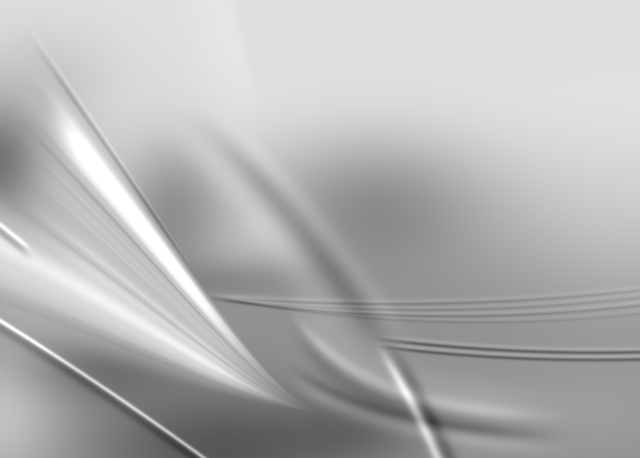
Give the GLSL for this background, as a Shadertoy shader.

```glsl
float hash(float n) {
    n = fract(n * 0.1031);
    n *= n + 33.33;
    return fract(n * (n + n));
}

float noise(float x) {
    float i = floor(x), f = fract(x);
    return mix(hash(i), hash(i + 1.0), f * f * (3.0 - 2.0 * f));
}

// Soft bell of the given width
float bell(float d, float width) {
    d /= width;
    return exp(-d * d);
}

float blob(vec2 p, vec2 center, vec2 radius) {
    vec2 d = (p - center) / radius;
    return exp(-dot(d, d));
}

// Pale sky fading into a cloudy grey lower half
float backdrop(vec2 p) {
    float v = mix(0.57, 0.875, smoothstep(0.28, 0.8, p.y));
    v -= 0.19 * blob(p, vec2(0.82, 0.57), vec2(0.22, 0.14));
    v -= 0.17 * blob(p, vec2(0.38, 0.57), vec2(0.10, 0.14));
    v -= 0.36 * blob(p, vec2(-0.02, 0.66), vec2(0.15, 0.12));
    v -= 0.09 * blob(p, vec2(0.08, 0.82), vec2(0.18, 0.12));
    v -= 0.08 * blob(p, vec2(0.50, 0.39), vec2(0.15, 0.04));
    v -= 0.23 * blob(p, vec2(0.48, 0.02), vec2(0.27, 0.13));
    v -= 0.13 * blob(p, vec2(0.20, 0.19), vec2(0.18, 0.07));
    v -= 0.12 * blob(p, vec2(0.78, 0.06), vec2(0.15, 0.08));
    v += 0.20 * blob(p, vec2(0.0, 0.10), vec2(0.15, 0.17));
    v += 0.10 * blob(p, vec2(0.57, 0.48), vec2(0.12, 0.08));
    v += 0.08 * blob(p, vec2(1.38, 0.45), vec2(0.25, 0.20));
    v += 0.04 * blob(p, vec2(1.30, 0.10), vec2(0.20, 0.09));
    // Faint rays near the top
    float ray = p.x - 0.55 + 0.25 * (p.y - 0.8);
    v += 0.025 * smoothstep(-0.16, -0.01, ray) * (1.0 - smoothstep(-0.01, 0.02, ray))
        * smoothstep(0.65, 0.9, p.y);
    return v;
}

// Curved fan of light; m is the slope of each fibre leaving the tip
float addFan(float v, vec2 p) {
    float s = max(0.72 - p.x, 0.02);
    float m = (p.y - 0.1) / (s * (1.0 - exp(-5.3 * s)));
    float fade = 1.0 - smoothstep(0.5, 0.72, s) * smoothstep(0.48, 0.72, m);
    float mask = smoothstep(0.2, 0.5, m) * (1.0 - smoothstep(1.17, 1.31, m));
    mask *= fade * smoothstep(0.02, 0.28, s);
    float core = bell(m - 1.12, 0.085) * (1.0 - smoothstep(0.53, 0.63, s));
    float light = 0.77 + 0.15 * bell(m - 0.54, 0.13);
    light += 0.10 * (noise(m * 17.0) - 0.5) + 0.05 * (noise(m * 55.0) - 0.5);
    light -= 0.10 * bell(m - 0.97, 0.014) + 0.08 * bell(m - 0.67, 0.012);
    v = mix(v, light, mask);
    v += 0.34 * core * smoothstep(0.12, 0.35, s);
    // Dark and pale hairs outside the upper edge
    float edge = smoothstep(0.25, 0.4, s) * (1.0 - smoothstep(0.55, 0.68, s));
    return v + edge * (0.06 * bell(m - 1.32, 0.012) - 0.13 * bell(m - 1.285, 0.018));
}

// Shallow bowed wires crossing the right side
float wires(vec2 p) {
    float v = 0.0;
    float start = smoothstep(0.44, 0.54, p.x);
    for (int i = 0; i < 4; i++) {
        float k = float(i);
        float d = p.y - 0.336 + 0.0133 * k - (0.1 + 0.02 * k) * pow(p.x - 0.85 - 0.067 * k, 2.0);
        float strength = start * (0.5 + 0.5 * hash(k + 3.0)) * (1.0 - 0.35 * smoothstep(0.8, 1.4, p.x));
        v += strength * (0.07 * bell(d - 0.006, 0.006) - 0.13 * bell(d, 0.0035));
    }
    start = smoothstep(0.8, 0.92, p.x);
    for (int i = 0; i < 2; i++) {
        float d = p.y - 0.214 - 0.016 * float(i) - 0.13 * pow(p.x - 1.3, 2.0);
        v += start * (0.07 * bell(d - 0.007, 0.005) - 0.21 * bell(d, 0.004));
    }
    return v;
}

// Steep beam: a shadow above that becomes a bright rod below
float beam(vec2 p) {
    float d = (p.x - 0.955 + 0.43 * p.y + 0.37 * p.y * p.y) * 0.85;
    float low = 1.0 - smoothstep(0.16, 0.27, p.y);
    float high = smoothstep(0.2, 0.35, p.y) * (1.0 - smoothstep(0.6, 0.78, p.y));
    float v = low * (0.30 * bell(d, 0.010) - 0.15 * bell(d - 0.022, 0.014));
    v += high * (0.06 * bell(d + 0.055, 0.04) - 0.10 * bell(d - 0.005, 0.028));
    return v + 0.05 * high * bell(d - 0.05, 0.025);
}

// Soft arcs sweeping to the lower right
float arcs(vec2 p) {
    float x = p.x - 0.627;
    float ends = smoothstep(-0.01, 0.08, x) * (1.0 - smoothstep(0.4, 0.65, x));
    float d = p.y - 0.08 - 0.247 * exp(-5.5 * x);
    float v = 0.14 * bell(d, 0.018) + 0.06 * bell(d - 0.03, 0.04) - 0.07 * bell(d + 0.035, 0.025);
    d = p.y - 0.005 - 0.17 * exp(-4.0 * x);
    return ends * (v + 0.09 * bell(d, 0.018) - 0.08 * bell(d - 0.025, 0.012));
}

// Thin bright thread at the lower left, plus a short one at the rim
float threads(vec2 p) {
    float d = (p.y - 0.3 + 0.62 * p.x + 0.12 * p.x * p.x) * 0.83;
    float v = 0.42 * bell(d, 0.0045) - 0.12 * bell(d + 0.013, 0.010);
    d = p.y - 0.51 + 0.8 * p.x;
    float ends = 1.0 - smoothstep(0.04, 0.075, p.x);
    return v + ends * (0.25 * bell(d, 0.006) - 0.18 * bell(d + 0.016, 0.010));
}

void mainImage(out vec4 fragColor, in vec2 fragCoord) {
    vec2 p = fragCoord / iResolution.xy * vec2(1.397, 1.0);
    float v = addFan(backdrop(p), p);
    v += wires(p) + beam(p) + arcs(p) + threads(p);
    fragColor = vec4(vec3(clamp(v, 0.0, 1.0)), 1.0);
}
```
